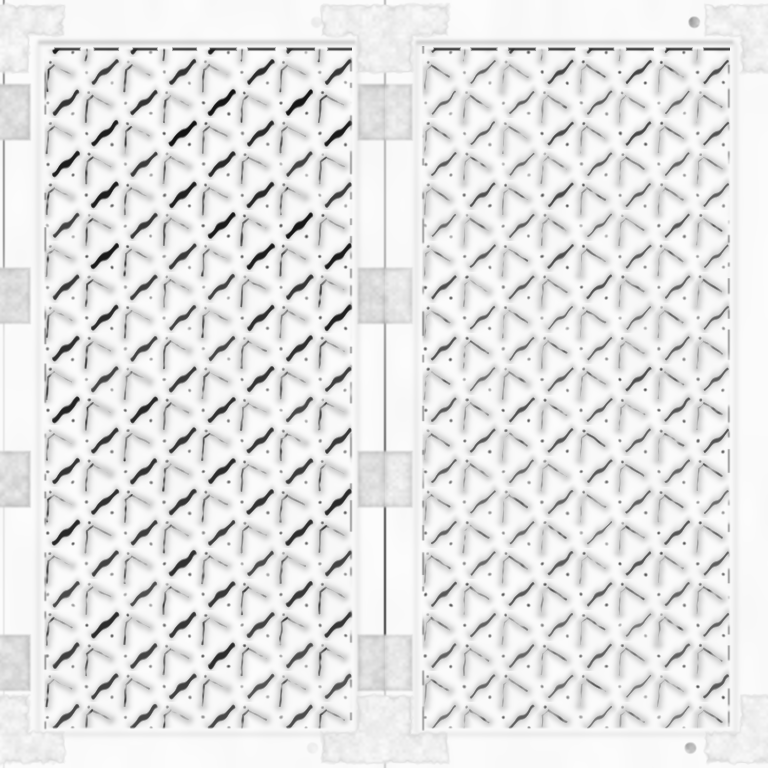
Give the GLSL for this texture map, as a Shadertoy shader.

```glsl
// A pair of pale lattice doors: two pierced panels of staggered triangular cells
// inside plain frames, with hinges, corner plates, screws and a dark centre seam.
// Positions are in hundredths of the canvas; marks are soft distance-based ink.

float hash(vec2 p) {
    return fract(sin(dot(p, vec2(127.1, 311.7))) * 43758.5453);
}

float noise(vec2 p) {
    vec2 i = floor(p), f = fract(p);
    f = f * f * (3.0 - 2.0 * f);
    return mix(mix(hash(i), hash(i + vec2(1, 0)), f.x),
               mix(hash(i + vec2(0, 1)), hash(i + vec2(1, 1)), f.x), f.y);
}

float segment(vec2 p, vec2 a, vec2 b) {
    vec2 d = b - a;
    return length(p - a - d * clamp(dot(p - a, d) / dot(d, d), 0.0, 1.0));
}

float box(vec2 p, vec2 halfSize) {
    vec2 d = abs(p) - halfSize;
    return length(max(d, 0.0)) + min(max(d.x, d.y), 0.0);
}

float ink(float d, float radius) {
    return 1.0 - smoothstep(radius - 0.14, radius + 0.2, d);
}

// Darkness of the lattice; side is 0 for the left panel and 1 for the right.
float lattice(vec2 p, float side) {
    vec2 pitch = vec2(10.13, 8.0);
    float dark = 0.0;
    float wear = noise(p * 1.6 + side * 50.0);
    for (int i = 0; i < 2; i++) {
        vec2 q = p - vec2(13.67, 90.6) - float(i) * pitch * 0.5;
        vec2 id = floor(q / pitch + vec2(0.5, 0.25));
        q -= id * pitch;
        float h = hash(id + vec2(float(i) * 17.0, side * 31.0));
        q += 0.15 * (vec2(noise(p), noise(p + 40.0)) - 0.5);

        // Heavy S-shaped edge, thickest at its middle
        vec2 s = q + vec2(0.0, 0.17 * sin(q.x * 3.2));
        float edge = segment(s, vec2(-1.5, -1.2), vec2(1.5, 1.25));
        float width = mix(0.3, 0.17, side) + 0.07 * h - 0.05 * abs(q.x);
        float depth = mix(0.97, 0.76, side) * (0.8 + 0.2 * h) * mix(0.85, 1.0, p.y / 100.0);
        dark = max(dark, depth * ink(edge, width));

        // Worn arch: upright side, rounded top and falling slope
        float upright = segment(q, vec2(-2.5, 1.5), vec2(-2.3, 4.3));
        float top = segment(q, vec2(-2.3, 4.3), vec2(-1.6, 4.9));
        float slope = segment(q, vec2(-1.6, 4.9), vec2(0.7, 3.7 - 0.3 * side));
        dark = max(dark, mix(0.6, 0.32, side) * ink(min(upright, top), 0.12) * (0.4 + wear));
        dark = max(dark, mix(0.38, 0.55, side) * ink(slope, 0.13) * (0.3 + wear));

        // Specks around the joints
        float speck = min(length(q - vec2(0.9, -1.4)), length(q - vec2(-2.4, 0.0)));
        speck = min(speck, length(q - vec2(3.0, 1.3)));
        dark = max(dark, (0.3 + 0.4 * h) * ink(speck, 0.15));

        // Soft shade beside every edge
        float nearest = min(min(edge, upright), min(top, slope));
        dark = max(dark, 0.17 * exp(-2.2 * nearest * nearest));
    }
    return dark;
}

void mainImage(out vec4 fragColor, in vec2 fragCoord) {
    vec2 p = 100.0 * fragCoord / iResolution.xy;
    float side = step(50.1, p.x);
    vec2 local = p - vec2(49.2 * side, 0.0);
    float grain = noise(p * 0.9) * 0.6 + noise(p * 2.3) * 0.4;
    float value = 0.99 - 0.018 * noise(p * vec2(0.4, 0.15));

    // Frame bevel and pierced panel
    float panel = box(local - vec2(25.8, 49.4), vec2(20.1, 44.3));
    value -= 0.05 * exp(-pow((panel - 0.7) / 0.45, 2.0));
    float rail = segment(local, vec2(5.2, 94.5), vec2(46.0, 94.5));
    value -= 0.1 * exp(-rail * rail * 8.0);
    value = mix(value, 0.02, lattice(local, side) * (1.0 - smoothstep(-0.3, 0.1, panel)));

    // Broken shadow under the top rail, specks down the panel sides
    float dash = abs(mod(local.x - 6.3, 5.07) - 2.5) - 1.3 - 0.5 * noise(p * 0.5);
    float under = max(dash, abs(local.y - 93.6));
    float within = step(abs(local.x - 25.8), 20.0);
    value = mix(value, 0.1, 0.85 * within * ink(under, 0.14));
    float sides = abs(abs(local.x - 25.8) - 19.9);
    float broken = smoothstep(0.55, 0.8, noise(vec2(side * 9.0 + floor(local.x / 25.8), p.y * 0.9)));
    value = mix(value, 0.3, 0.6 * broken * ink(sides, 0.08) * step(panel, 0.3));

    // Seam between the doors and the outer left edge
    float seamDepth = mix(0.85, 0.3, smoothstep(20.0, 75.0, p.y)) * smoothstep(8.0, 15.0, p.y);
    value = mix(value, 0.05, max(seamDepth, 0.2) * ink(abs(p.x - 50.13), 0.1));
    float outer = mix(0.1, 0.55, smoothstep(55.0, 70.0, p.y));
    value = mix(value, 0.1, outer * ink(abs(p.x - 0.5), 0.08));

    // Four hinges down the seam, four down the left edge
    for (int i = 0; i < 4; i++) {
        float y = 13.7 + 23.9 * float(i);
        float hinge = min(box(p - vec2(50.15, y), vec2(3.5, 3.6)), box(p - vec2(0.5, y), vec2(3.4, 3.6)));
        float shade = 0.97 - 0.12 * grain - 0.04 * step(p.x, 50.1);
        shade -= 0.08 * exp(-hinge * hinge * 5.0);
        shade -= 0.06 * exp(-pow(p.x - 50.13, 2.0) * 6.0);
        value = mix(value, shade, 1.0 - smoothstep(-0.2, 0.3, hinge));
    }

    // L-shaped plates at the door corners
    vec2 corner = vec2(abs(mod(p.x + 24.9, 50.0) - 25.0), min(p.y, 100.0 - p.y));
    float plate = min(box(corner, vec2(8.2, 4.6)), box(corner, vec2(3.6, 9.4)));
    plate = max(plate, 0.7 - corner.y) + 0.8 * (grain - 0.5);
    float plateShade = 0.99 - 0.1 * grain - 0.06 * exp(-plate * plate * 5.0);
    value = mix(value, plateShade, 1.0 - smoothstep(-0.2, 0.3, plate));

    // Screws, clear on the right door and faint on the left
    float screw = min(length(local - vec2(41.2, 97.1)), length(local - vec2(40.7, 2.6)));
    value = mix(value, 0.45 + 0.4 * grain, mix(0.15, 0.85, side) * ink(screw, 0.7));

    fragColor = vec4(vec3(clamp(value, 0.0, 1.0)), 1.0);
}
```
